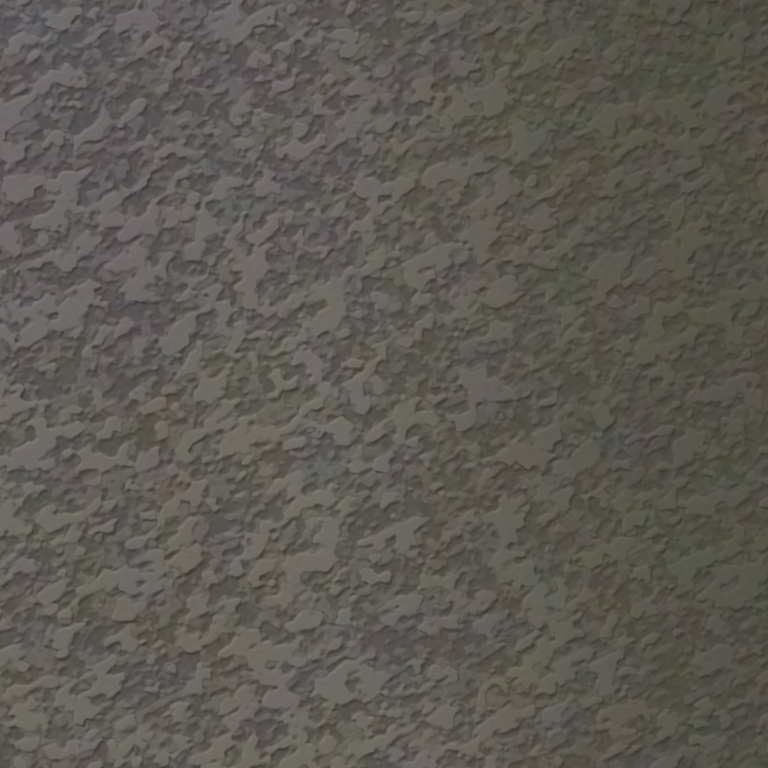
A Shadertoy shader for this texture:

```glsl
// Dim speckled stone-like wall covering with small raised, slanted flakes.

float hash(vec2 p) {
    return fract(sin(dot(p, vec2(127.1, 311.7))) * 43758.5453);
}

float noise(vec2 p) {
    vec2 cell = floor(p);
    vec2 f = fract(p);
    f = f * f * (3.0 - 2.0 * f);
    return mix(mix(hash(cell), hash(cell + vec2(1, 0)), f.x),
               mix(hash(cell + vec2(0, 1)), hash(cell + vec2(1, 1)), f.x), f.y);
}

// Coordinates turned and stretched along a rising diagonal
vec2 slant(vec2 uv) {
    float a = 0.5;
    vec2 p = mat2(cos(a), -sin(a), sin(a), cos(a)) * uv * vec2(1.0, 1.4);
    return p + 0.006 * vec2(noise(uv * 75.0), noise(uv * 75.0 + 37.0));
}

// x: flat flakes, y: whole surface with small crumbs between the flakes
vec2 surface(vec2 uv) {
    vec2 p = slant(uv);
    float h = 0.38 * noise(p * 33.0)
            + 0.40 * noise(p * 60.0 + 11.3)
            + 0.22 * noise(p * 115.0 + 5.7);
    float flake = smoothstep(0.46, 0.62, h);
    float crumb = smoothstep(0.38, 0.72, 0.7 * noise(p * 88.0 + 41.0) + 0.3 * noise(p * 150.0));
    return vec2(flake, max(flake, 0.62 * crumb));
}

void mainImage(out vec4 fragColor, in vec2 fragCoord) {
    vec2 uv = fragCoord / iResolution.y;
    vec2 screen = fragCoord / iResolution.xy;

    // Surface lit from the upper left, with shadows below right
    vec2 here = surface(uv);
    float relief = here.y - surface(uv + vec2(-0.0025, 0.0038)).y;
    float fade = smoothstep(0.35, 1.0, screen.x + 0.15 * (screen.y - 0.5));

    vec3 ground = vec3(0.328, 0.313, 0.290);
    vec3 top = vec3(0.413, 0.397, 0.372);
    vec3 color = mix(ground, top, mix(0.5, here.y, 1.0 - 0.5 * fade));
    color += relief * (relief > 0.0 ? 0.035 : 0.07) * mix(1.0, 0.85, fade);

    // Fine pitting, strongest between the flakes
    float pits = noise(uv * 170.0) - 0.5;
    color += pits * mix(0.035, 0.014, here.x);

    // Light falling off to the right
    color *= mix(1.06, 0.87, fade);
    color *= 1.0 + 0.04 * (noise(uv * 5.0 + 3.0) - 0.5);

    // Olive right side, violet upper left corner
    color += fade * vec3(-0.002, 0.002, -0.014);
    float corner = smoothstep(0.7, 0.0, length(screen - vec2(0.05, 0.95)));
    color += corner * vec3(0.0, -0.002, 0.030);

    // Soft blotches of red-green and blue-yellow tint
    float redGreen = noise(uv * 19.0 + 21.0) + noise(uv * 37.0 + 8.0) - 1.0;
    float blueYellow = noise(uv * 17.0 + 53.0) + noise(uv * 33.0 + 71.0) - 1.0;
    color += redGreen * vec3(0.012, -0.008, 0.002);
    color += blueYellow * vec3(-0.006, -0.003, 0.020);

    fragColor = vec4(color, 1.0);
}
```
